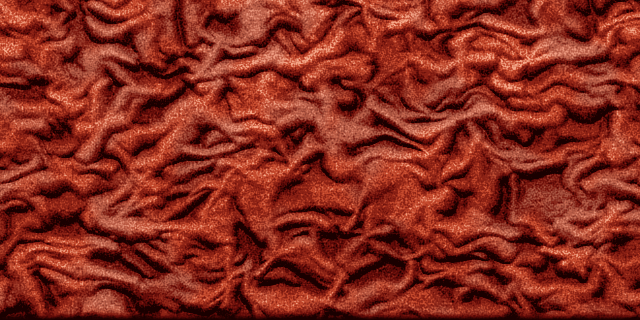
This texture is drawn by a Shadertoy shader. Its source:

```glsl
#define LAYERS 5
#define CELL vec2(0.26, 0.11)
#define MIN_RADIUS 0.020
#define MAX_RADIUS 0.038
#define STACK_DEPTH 0.030
#define BEND 0.095
#define CURL 7.0
#define FUSE 0.013
#define GRAIN 0.40
#define LIGHT_DIR vec3(-0.12, 0.65, 0.75)

vec2 hash2(vec2 p) {
    vec3 q = fract(p.xyx * vec3(0.1031, 0.1030, 0.0973));
    q += dot(q, q.yzx + 33.33);
    return fract((q.xx + q.yz) * q.zy);
}

float gradientNoise(vec2 p) {
    vec2 i = floor(p), f = fract(p);
    vec2 u = f * f * f * (f * (f * 6.0 - 15.0) + 10.0);
    vec2 e = vec2(0.0, 1.0);
    float a = dot(hash2(i) * 2.0 - 1.0, f);
    float b = dot(hash2(i + e.yx) * 2.0 - 1.0, f - e.yx);
    float c = dot(hash2(i + e) * 2.0 - 1.0, f - e);
    float d = dot(hash2(i + 1.0) * 2.0 - 1.0, f - 1.0);
    return mix(mix(a, b, u.x), mix(c, d, u.x), u.y);
}

float smoothMax(float a, float b, float k) {
    float h = max(k - abs(a - b), 0.0) / k;
    return max(a, b) + 0.25 * h * h * k;
}

// Height of one rounded, curled strand placed at random inside its cell
float strandHeight(vec2 p, vec2 id) {
    vec2 place = hash2(id + 17.0);
    vec2 form = hash2(id + 71.0);
    vec2 size = hash2(id + 139.0);
    float turn = 2.0 * form.x - 1.0;
    float angle = 1.5 * turn * abs(turn) + 0.25 * (form.y - 0.5);
    vec2 axis = vec2(cos(angle), sin(angle));
    vec2 q = p - (id + place) * CELL;
    q = vec2(dot(q, axis), dot(q, vec2(-axis.y, axis.x)));
    float halfLength = mix(0.04, 0.12, size.x);
    float along = clamp(q.x, -halfLength, halfLength);
    float curl = CURL * (fract(size.x * 9.0) - 0.5);
    float radius = mix(MIN_RADIUS, MAX_RADIUS, size.y);
    float d = length(q - vec2(along, curl * along * along)) / radius;
    return STACK_DEPTH * fract(form.y * 7.0) + radius * (1.0 - d * d);
}

// Piled strands, bent by noise and roughened
float surface(vec2 p) {
    vec2 bend = vec2(gradientNoise(p * 5.0 + 3.0), gradientNoise(p * 5.0 + 41.0));
    bend += 0.35 * vec2(gradientNoise(p * 13.0 + 9.0), gradientNoise(p * 13.0 + 57.0));
    vec2 q = p + BEND * bend;
    float height = 0.0;
    for (int layer = 0; layer < LAYERS; layer++) {
        vec2 shift = vec2(0.117, 0.047) * float(layer);
        vec2 cell = floor((q + shift) / CELL);
        vec2 key = vec2(50.0 * float(layer) + 100.0, 100.0);
        vec2 origin = key * CELL;
        for (int y = -2; y <= 2; y++)
            for (int x = -1; x <= 1; x++) {
                vec2 id = cell + vec2(x, y) + key;
                height = smoothMax(height, strandHeight(q + shift + origin, id), FUSE);
            }
    }
    return height + 0.006 * gradientNoise(p * 28.0) + 0.003 * gradientNoise(p * 60.0);
}

vec3 meatColor(float tone) {
    vec3 c = mix(vec3(0.10, 0.0, 0.0), vec3(0.38, 0.04, 0.03), smoothstep(0.0, 0.28, tone));
    c = mix(c, vec3(0.55, 0.13, 0.08), smoothstep(0.25, 0.48, tone));
    c = mix(c, vec3(0.77, 0.28, 0.17), smoothstep(0.50, 0.74, tone));
    return mix(c, vec3(0.96, 0.66, 0.54), smoothstep(0.72, 1.0, tone));
}

void mainImage(out vec4 fragColor, in vec2 fragCoord) {
    vec2 p = fragCoord / iResolution.y;

    // Relief lighting from above
    float e = 0.007;
    float height = surface(p);
    vec2 slope = vec2(surface(p + vec2(e, 0.0)), surface(p + vec2(0.0, e))) - height;
    vec3 normal = normalize(vec3(-slope / e, 1.0));
    float diffuse = max(dot(normal, normalize(LIGHT_DIR)), 0.0);
    float openness = smoothstep(0.008, 0.066, height);

    // Tone with broad variation, fine grain and a dark lower rim
    float tone = -0.03 + 0.46 * diffuse + 0.42 * openness;
    tone += 0.12 * (p.y - 0.5) + 0.16 * gradientNoise(p * 3.0 + 20.0);
    tone += GRAIN * (gradientNoise(p * 165.0) + 0.35 * gradientNoise(p * 80.0 + 8.0));
    tone *= smoothstep(-0.005, 0.03, p.y);

    // Pale fatty patches
    float fat = gradientNoise(p * 4.0 + 60.0) + 0.6 * gradientNoise(p * 11.0 + 30.0);
    float pale = smoothstep(-0.15, 0.35, fat) * smoothstep(0.35, 0.65, tone);
    vec3 color = mix(meatColor(tone), vec3(0.70, 0.42, 0.35) * (0.27 + tone), 0.6 * pale);

    fragColor = vec4(clamp(color, 0.0, 1.0), 1.0);
}
```
